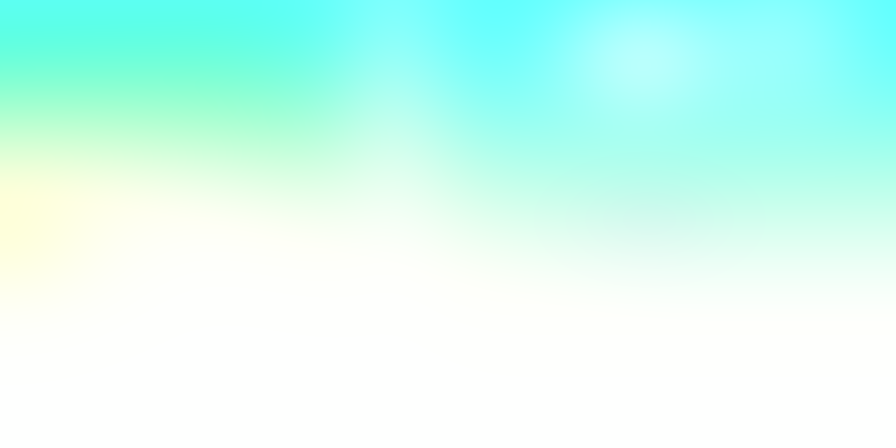
This background is drawn by a WebGL 2 fragment shader. Its source:

```glsl
#version 300 es
precision highp float;
// Soft aqua and mint sky melting through pale yellow into white.

#define AQUA vec3(0.36, 1.0, 1.0)
#define WHITE vec3(0.998, 1.0, 0.995)
#define MINT_LEFT 0.18
#define MINT_RIGHT 0.075
#define YELLOW_GLOW 0.11
#define PALE_COLUMN 0.20
#define CLOUD_GLOW 0.52

uniform vec2 u_resolution;
out vec4 fragColor;

// Elliptical Gaussian falloff around a centre.
float glow(vec2 p, vec2 center, vec2 radius) {
    vec2 q = (p - center) / radius;
    return exp(-dot(q, q));
}

// One-dimensional Gaussian band.
float band(float v, float center, float width) {
    float q = (v - center) / width;
    return exp(-q * q);
}

void main() {
    // x runs from 0 to the aspect ratio, y is the depth below the top edge.
    vec2 p = gl_FragCoord.xy / u_resolution.y;
    p.y = 1.0 - p.y;

    // Aqua fades to white, reaching lower towards the right.
    float fadeStart = 0.05 * max(1.0 - p.x, 0.0);
    float fadeEnd = 0.46 + 0.29 * smoothstep(0.0, 1.6, p.x);
    vec3 color = mix(AQUA, WHITE, smoothstep(fadeStart, fadeEnd, p.y));

    // Green band, strongest on the left and sinking to the right.
    float mint = mix(MINT_LEFT, MINT_RIGHT, smoothstep(0.4, 1.2, p.x));
    float mintDepth = mix(0.23, 0.40, smoothstep(0.4, 1.2, p.x));
    color.b -= mint * band(p.y, mintDepth, 0.21);

    // Warm yellow at the left edge.
    color.b -= YELLOW_GLOW * glow(p, vec2(0.0, 0.53), vec2(0.22, 0.15));

    // Pale vertical column and cloud lights.
    float column = (PALE_COLUMN + 0.6 * p.y) * band(p.x, 0.88, 0.15);
    color = mix(color, WHITE, clamp(column, 0.0, 1.0));
    float cloud = CLOUD_GLOW * glow(p, vec2(1.43, 0.13), vec2(0.20, 0.16));
    cloud += 0.28 * glow(p, vec2(1.76, 0.09), vec2(0.18, 0.19));
    color = mix(color, WHITE, cloud);

    // Faint grey veil below the cloud.
    color.g -= 0.02 * glow(p, vec2(1.45, 0.49), vec2(0.17, 0.10));

    fragColor = vec4(clamp(color, 0.0, 1.0), 1.0);
}
```
